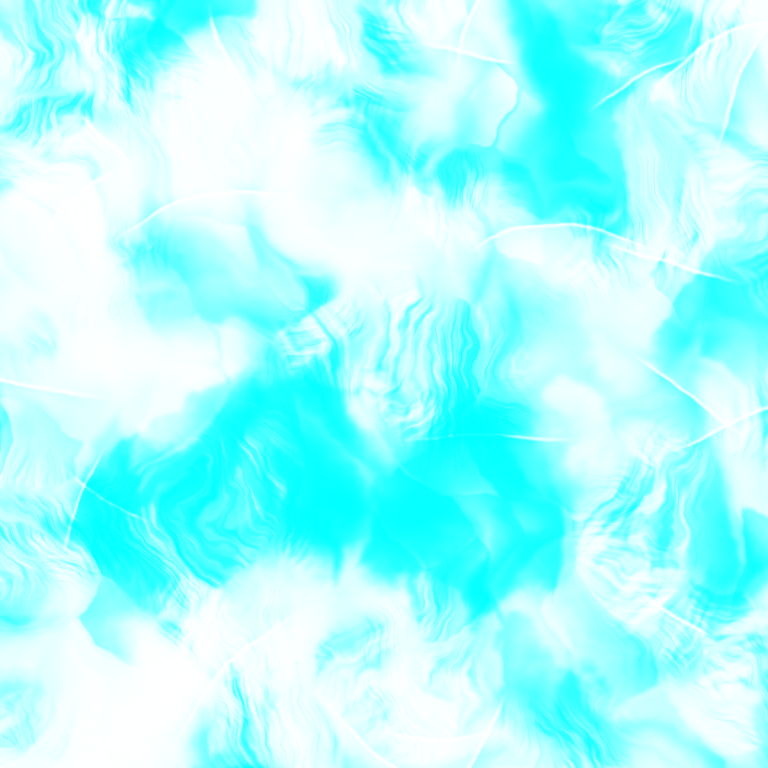
Reproduce this texture procedurally as a WebGL 2 fragment shader.

```glsl
#version 300 es
precision highp float;

uniform vec2 u_resolution;
out vec4 fragColor;

#define SHADE_COLOR vec3(0.0, 1.0, 1.0)
#define LIGHT_COLOR vec3(1.0)
#define BIAS 0.83
#define CONTRAST 1.8
#define BLOT_SCALE 3.0
#define WARP 0.022
#define FACET_GRID vec2(6.5, 4.6)
#define FIBRE_STRETCH vec2(11.0, 1.8)
#define FIBRE_DEPTH 0.42
#define CREASE_COUNT 22
#define CREASE_WIDTH 0.0022

const float TAU = 6.2831853;

vec2 hash2(vec2 p) {
    vec3 h = fract(p.xyx * vec3(0.1031, 0.1030, 0.0973));
    h += dot(h, h.yzx + 33.33);
    return fract((h.xx + h.yz) * h.zy);
}

mat2 rotation(float angle) {
    float c = cos(angle), s = sin(angle);
    return mat2(c, -s, s, c);
}

float cornerSlope(vec2 cell, vec2 offset) {
    float angle = TAU * hash2(cell + 71.0).x;
    return dot(vec2(cos(angle), sin(angle)), offset);
}

// Gradient noise scaled to roughly unit deviation
float noise(vec2 p) {
    vec2 i = floor(p), f = fract(p);
    vec2 w = f * f * f * (f * (f * 6.0 - 15.0) + 10.0);
    vec2 e = vec2(1.0, 0.0);
    float low = mix(cornerSlope(i, f), cornerSlope(i + e, f - e), w.x);
    float high = mix(cornerSlope(i + e.yx, f - e.yx), cornerSlope(i + 1.0, f - 1.0), w.x);
    return 4.6 * mix(low, high, w.y);
}

float fbm(vec2 p) {
    float sum = 0.0, gain = 1.0;
    for (int i = 0; i < 5; i++) {
        sum += gain * noise(p);
        p = rotation(0.6) * p * 2.03 + 13.7;
        gain *= 0.45;
    }
    return sum;
}

// Tilted sheets: each cell has its own level, slope, fibres and edge softness
float facets(vec2 p, float fibreGate) {
    vec2 base = floor(p), nearestCell = base, nearestOffset = vec2(0.0);
    float nearest = 9.0, second = 9.0;
    for (int y = -1; y <= 1; y++) {
        for (int x = -1; x <= 1; x++) {
            vec2 cell = base + vec2(x, y);
            vec2 offset = p - cell - hash2(cell);
            float d = length(offset);
            if (d < nearest) {
                second = nearest;
                nearest = d;
                nearestCell = cell;
                nearestOffset = offset;
            } else {
                second = min(second, d);
            }
        }
    }
    vec2 traits = hash2(nearestCell + 31.0);
    vec2 style = hash2(nearestCell + 57.0);
    vec2 along = rotation((traits.x - 0.5) * 2.6) * nearestOffset;
    along.x += 0.18 * along.y * along.y;
    vec2 grain = along * FIBRE_STRETCH + style * 40.0;
    float fibre = noise(grain) + 0.6 * noise(grain * 2.1 + 9.0);
    float slope = 2.0 * along.x * sign(style.y - 0.5);
    float level = 2.0 * traits.y - 1.0;
    float fade = smoothstep(0.0, mix(0.07, 0.65, style.x), second - nearest);
    return fade * (slope + level + FIBRE_DEPTH * fibreGate * fibre);
}

// Thin bright folds, each with a soft shadow on one side
float creases(vec2 uv, float pixel) {
    float tone = 0.0;
    float width = max(CREASE_WIDTH, 0.8 * pixel);
    for (int i = 0; i < CREASE_COUNT; i++) {
        vec2 seed = vec2(float(i) * 3.7, 11.0);
        vec2 shape = hash2(seed + 5.0);
        vec2 p = rotation(TAU * shape.x) * (uv - hash2(seed));
        float reach = mix(0.05, 0.16, shape.y);
        float side = p.y - (shape.x - 0.5) * 5.0 * p.x * p.x;
        float taper = 1.0 - smoothstep(0.4 * reach, reach, abs(p.x));
        float ridge = exp(-side * side / (width * width));
        float shadow = smoothstep(0.0, 2.0 * width, side) * exp(-max(side, 0.0) / 0.022);
        tone += taper * (1.0 * ridge - 0.65 * shadow);
    }
    return tone;
}

void main() {
    float size = min(u_resolution.x, u_resolution.y);
    vec2 uv = gl_FragCoord.xy / size;
    vec2 ragged = vec2(fbm(uv * 5.0), fbm(uv * 5.0 + 47.0));
    vec2 q = uv + WARP * ragged;

    // Broad blots whose edges vary from crisp to blurred
    float blot = noise(q * BLOT_SCALE + 4.3);
    float edge = noise(q * 4.2 + 21.0);
    float blur = mix(0.12, 1.1, smoothstep(-0.9, 1.1, noise(uv * 3.0 + 63.0)));
    float tone = 0.6 * blot + 0.5 * edge * inversesqrt(edge * edge + blur * blur);
    tone += 0.38 * noise(q * 8.0 + 35.0);

    // Crumpled sheets at two sizes
    float gate = smoothstep(-0.9, 1.0, noise(uv * 5.0 + 82.0));
    vec2 bent = uv + 0.6 * WARP * ragged;
    tone += 0.7 * facets(bent * FACET_GRID, gate);
    tone += 0.5 * facets(rotation(0.5) * bent * FACET_GRID * 2.1 + 19.0, gate);
    tone += creases(uv + 0.15 * WARP * ragged, 1.0 / size);

    float light = 1.0 / (1.0 + exp(-BIAS - CONTRAST * tone));
    fragColor = vec4(mix(SHADE_COLOR, LIGHT_COLOR, light), 1.0);
}
```
